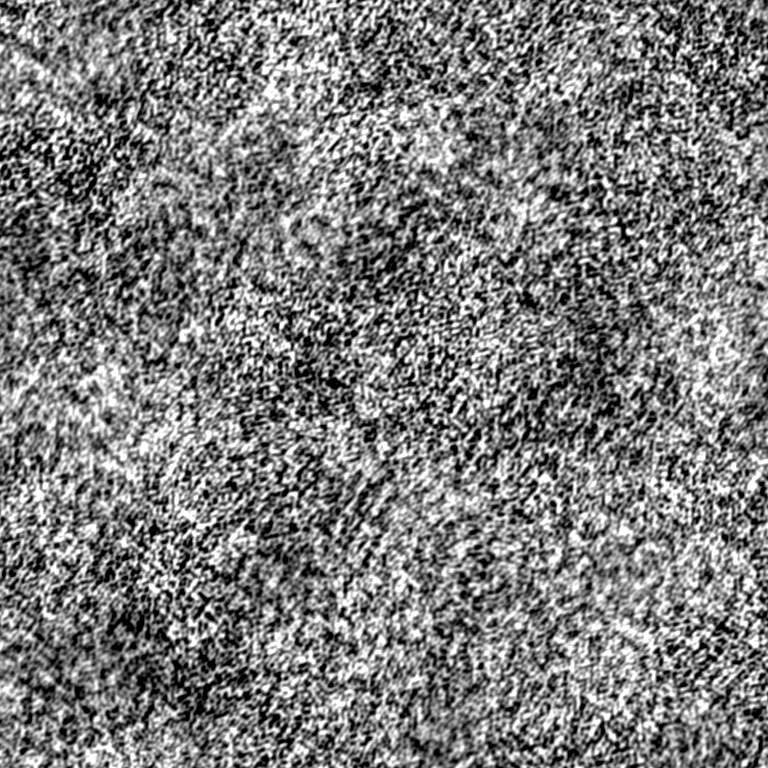
A Shadertoy shader for this texture:

```glsl
// Rough monochrome grain: slanted speckles over soft, cloudy light and dark patches.
#define MEAN_GREY     0.485
#define CONTRAST      1.04
#define GRAIN_ANGLE   1.13   // direction of the long axis, in radians
#define GRAIN_STRETCH 1.6    // length of a grain over its width
#define PATCH_SCALE   6.0    // cells across the canvas
#define GRAIN_SCALE   88.0
#define FINE_SCALE    182.0
#define PATCH_AMOUNT  0.21
#define CLUMP_AMOUNT  0.33
#define GRAIN_AMOUNT  0.77
#define FINE_AMOUNT   0.88
#define BEND          0.018  // how far the grain direction wanders

float hash(vec2 cell) {
    return fract(sin(dot(cell, vec2(127.1, 311.7))) * 43758.5453);
}

vec2 fade(vec2 f) {
    return f * f * (3.0 - 2.0 * f);
}

// Smooth value noise, centred on zero, for the soft shapes
float valueNoise(vec2 p) {
    vec2 cell = floor(p);
    vec2 blend = fade(p - cell);
    float low = mix(hash(cell), hash(cell + vec2(1.0, 0.0)), blend.x);
    float high = mix(hash(cell + vec2(0.0, 1.0)), hash(cell + vec2(1.0)), blend.x);
    return mix(low, high, blend.y) - 0.5;
}

// Ramp through a lattice corner in a random direction
float ramp(vec2 cell, vec2 offset) {
    float turn = 6.2831853 * hash(cell);
    return dot(vec2(cos(turn), sin(turn)), offset);
}

// Gradient noise, centred on zero, for speckles that hide the lattice
float gradientNoise(vec2 p) {
    vec2 cell = floor(p);
    vec2 f = p - cell;
    vec2 blend = fade(f);
    vec2 right = vec2(1.0, 0.0);
    vec2 up = vec2(0.0, 1.0);
    float low = mix(ramp(cell, f), ramp(cell + right, f - right), blend.x);
    float high = mix(ramp(cell + up, f - up), ramp(cell + 1.0, f - 1.0), blend.x);
    return mix(low, high, blend.y);
}

// Coordinates along and across the given direction, shortened along it
vec2 slant(vec2 p, float angle, float stretch) {
    vec2 along = vec2(cos(angle), sin(angle));
    vec2 across = vec2(-along.y, along.x);
    return vec2(dot(p, along) / stretch, dot(p, across));
}

void mainImage(out vec4 fragColor, in vec2 fragCoord) {
    vec2 uv = fragCoord / iResolution.y;

    // Cloudy patches, slightly wider than tall
    float patches = valueNoise(slant(uv, 0.15, 1.4) * PATCH_SCALE * 1.3 + 7.3)
                  + valueNoise(slant(uv, 0.6, 1.2) * PATCH_SCALE * 2.7 + 31.7);

    // Gentle bending, so that the speckles do not line up
    vec2 bent = uv + BEND * vec2(valueNoise(uv * 7.0 + 53.1), valueNoise(uv * 7.0 + 91.4));

    // Clumps, grains and fine grit, all leaning the same way
    vec2 grainPos = slant(bent, GRAIN_ANGLE, GRAIN_STRETCH);
    float clumps = valueNoise(grainPos * GRAIN_SCALE * 0.5 + 17.9);
    float grains = gradientNoise(grainPos * GRAIN_SCALE + 43.2);
    vec2 finePos = slant(bent, GRAIN_ANGLE - 0.25, 1.3);
    float grit = gradientNoise(finePos * FINE_SCALE + 71.6);

    // The grit is stronger in some regions than in others
    float gritShare = 1.0 + 0.8 * valueNoise(uv * 9.0 + 12.8);

    float grey = PATCH_AMOUNT * patches + CLUMP_AMOUNT * clumps
               + GRAIN_AMOUNT * grains + FINE_AMOUNT * gritShare * grit;
    grey = MEAN_GREY + CONTRAST * grey + 0.05 * (uv.y - 0.5);

    fragColor = vec4(vec3(clamp(grey, 0.0, 1.0)), 1.0);
}
```
